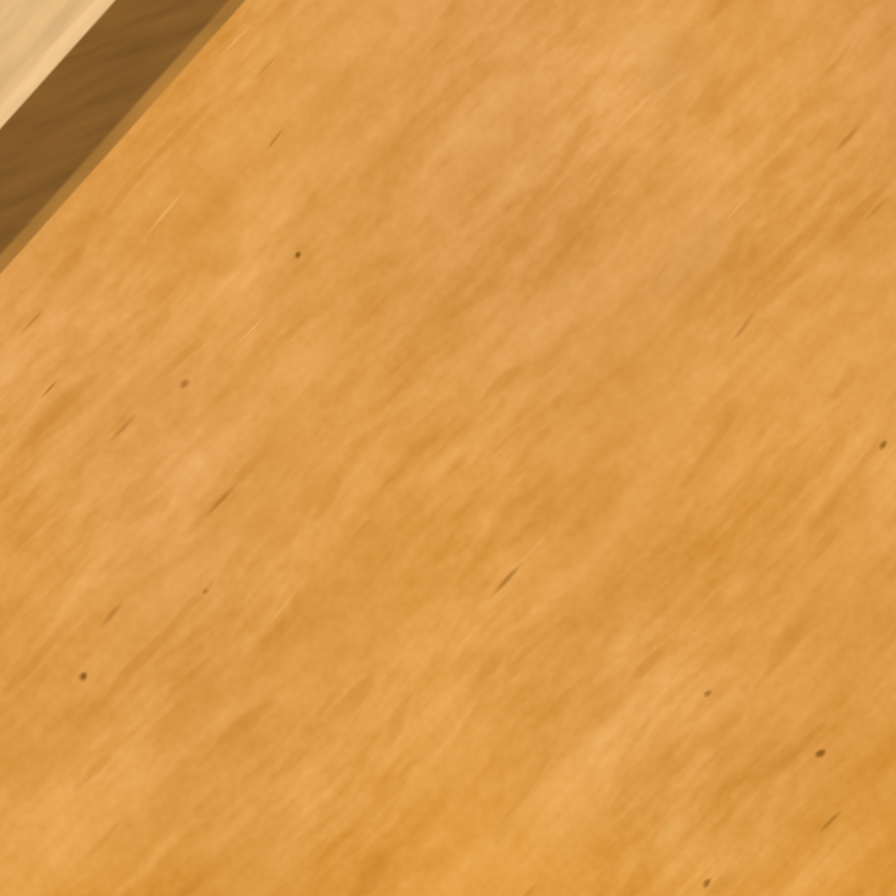
Give the GLSL for this texture, as a three.js fragment shader.

```glsl
// Honey-coloured wood with diagonal grain, small pores, and a shaded edge in the upper left corner.
varying vec2 vUv;

const float GRAIN_ANGLE = 0.82;
const vec3 WOOD_DARK = vec3(0.815, 0.545, 0.215);
const vec3 WOOD_LIGHT = vec3(0.920, 0.668, 0.365);
const vec3 WARM_SHIFT = vec3(0.020, 0.002, -0.045);
const vec3 SMUDGE_COLOR = vec3(0.70, 0.50, 0.25);
const vec3 STREAK_COLOR = vec3(0.73, 0.46, 0.13);
const vec3 FLECK_COLOR = vec3(0.58, 0.37, 0.12);
const vec3 PORE_COLOR = vec3(0.50, 0.31, 0.10);
const vec3 GLINT_COLOR = vec3(0.95, 0.74, 0.46);
const vec3 SHADOW_COLOR = vec3(0.51, 0.35, 0.16);
const vec3 RIM_COLOR = vec3(0.74, 0.52, 0.24);
const vec3 CREAM_COLOR = vec3(0.88, 0.72, 0.50);
const vec2 EDGE_POINT = vec2(0.0, 0.694);
const float EDGE_ANGLE = 0.84;
const float SHADOW_WIDTH = 0.108;
const float RIM_WIDTH = 0.014;
const float EDGE_SOFTNESS = 0.002;

vec2 hash2(vec2 p) {
  p = vec2(dot(p, vec2(127.1, 311.7)), dot(p, vec2(269.5, 183.3)));
  return fract(sin(p) * 43758.5453);
}

vec2 gradient(vec2 cell) {
  float angle = 6.2832 * hash2(cell).x;
  return vec2(cos(angle), sin(angle));
}

float gradientNoise(vec2 p) {
  vec2 i = floor(p);
  vec2 f = p - i;
  vec2 u = f * f * f * (f * (f * 6.0 - 15.0) + 10.0);
  vec2 e = vec2(0.0, 1.0);
  float low = mix(dot(gradient(i), f), dot(gradient(i + e.yx), f - e.yx), u.x);
  float high = mix(dot(gradient(i + e.xy), f - e.xy), dot(gradient(i + e.yy), f - e.yy), u.x);
  return mix(low, high, u.y);
}

float fbm(vec2 p) {
  float sum = 0.0;
  float amplitude = 1.0;
  for (int i = 0; i < 3; i++) {
    sum += amplitude * gradientNoise(p);
    p = p * 2.03 + 17.3;
    amplitude *= 0.5;
  }
  return sum;
}

// Sparse soft ellipses of varied size and strength, at most one in each cell
float flecks(vec2 p, vec2 cellSize, vec2 radius, float density, float seed) {
  vec2 g = p / cellSize;
  vec2 id = floor(g);
  vec2 center = mix(vec2(0.3), vec2(0.7), hash2(id + seed));
  vec2 pick = hash2(id + seed + 41.7);
  vec2 q = (fract(g) - center) * cellSize / (radius * mix(0.4, 1.0, pick.y));
  float strength = mix(0.4, 1.0, fract(pick.y * 7.3));
  return strength * step(pick.x, density) * (1.0 - smoothstep(0.1, 1.0, length(q)));
}

// x runs along the given direction, y across it
vec2 alignTo(vec2 p, float angle) {
  float c = cos(angle);
  float s = sin(angle);
  return vec2(c * p.x + s * p.y, c * p.y - s * p.x);
}

vec3 woodColor(vec2 uv, vec2 grain) {
  // Broad clouds, long streaks, fine fibres and mottling
  float cloud = fbm(grain * vec2(3.0, 6.5) + 3.1);
  float streak = fbm(grain * vec2(5.0, 22.0) + 11.0);
  float fibre = fbm(grain * vec2(17.0, 75.0));
  float fibreMask = smoothstep(-0.4, 0.4, gradientNoise(grain * vec2(4.0, 7.0) + 29.0));
  float tone = 0.55 + 0.42 * cloud + 0.32 * streak + 0.40 * fibre * (0.35 + 0.65 * fibreMask);
  tone += 0.16 * gradientNoise(uv * 42.0) + 0.16 * gradientNoise(uv * 110.0);
  vec3 color = mix(WOOD_DARK, WOOD_LIGHT, clamp(tone, -0.2, 1.2));
  color += WARM_SHIFT * (0.5 - uv.y + 0.8 * gradientNoise(uv * 2.6 + 7.0));

  // Greyish smudges, mostly in the upper part
  float smudge = smoothstep(0.22, 0.60, gradientNoise(grain * vec2(4.0, 6.0) + 53.0));
  color = mix(color, SMUDGE_COLOR, 0.40 * smudge * smoothstep(0.2, 0.9, uv.y));

  // Ragged dark and bright strokes where the noise peaks
  float stroke = gradientNoise(grain * vec2(8.0, 36.0) + 71.0) + 0.25 * fibre;
  color = mix(color, STREAK_COLOR, 0.34 * smoothstep(0.26, 0.58, stroke));
  color = mix(color, GLINT_COLOR, 0.36 * smoothstep(0.28, 0.60, -stroke) * fibreMask);

  // Few short dashes, thin glints and round pores
  vec2 ragged = grain + 0.004 * vec2(fibre, 0.5 * streak);
  float dash = flecks(ragged, vec2(0.19, 0.075), vec2(0.034, 0.0050), 0.15, 5.0);
  float glint = flecks(ragged + 0.37, vec2(0.23, 0.08), vec2(0.060, 0.0045), 0.14, 19.0);
  float pore = flecks(ragged, vec2(0.16), vec2(0.011, 0.0075), 0.14, 83.0);
  color = mix(color, FLECK_COLOR, 0.55 * dash);
  color = mix(color, GLINT_COLOR, 0.50 * glint);
  return mix(color, PORE_COLOR, 0.85 * pore);
}

void main() {
  vec2 grain = alignTo(vUv, GRAIN_ANGLE);
  grain.y += 0.012 * gradientNoise(grain * vec2(4.0, 6.0)) + 0.003 * gradientNoise(grain * vec2(18.0, 26.0));
  vec3 color = woodColor(vUv, grain);

  // Shaded side of the board, with a paler rim
  vec2 edge = alignTo(vUv - EDGE_POINT, EDGE_ANGLE);
  float sideGrain = fbm(alignTo(vUv, 0.4) * vec2(9.0, 60.0));
  vec3 shadow = SHADOW_COLOR * (1.0 + 0.10 * sideGrain);
  vec3 rim = mix(RIM_COLOR, shadow, 0.25 + 0.5 * gradientNoise(edge * vec2(9.0, 20.0)));
  color = mix(color, rim, smoothstep(-EDGE_SOFTNESS, EDGE_SOFTNESS, edge.y));
  color = mix(color, shadow, smoothstep(-0.003, 0.003, edge.y - RIM_WIDTH));

  // Pale surface beyond, with a bright line along its border
  float beyond = edge.y - SHADOW_WIDTH;
  vec3 cream = CREAM_COLOR * (1.0 + 0.07 * fbm(edge * vec2(10.0, 60.0)));
  cream += 0.06 * (1.0 - smoothstep(0.004, 0.014, abs(beyond - 0.008)));
  color = mix(color, cream, smoothstep(-EDGE_SOFTNESS, EDGE_SOFTNESS, beyond));

  gl_FragColor = vec4(color, 1.0);
}
```
